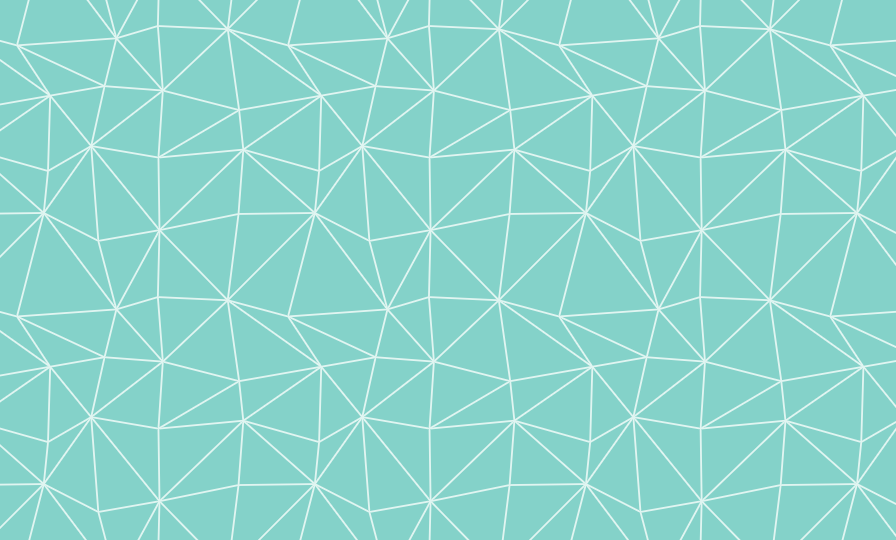
A Shadertoy shader for this pattern:

```glsl
// Repeating mesh of irregular triangles, thin pale lines on flat teal.

const vec3 TEAL = vec3(0.518, 0.822, 0.787);
const vec3 PALE = vec3(0.88, 0.96, 0.945);

const float TILE_SIZE = 0.502;     // repeat length, in canvas heights
const float CELLS = 4.0;           // mesh cells along one repeat
const float LINE_WIDTH = 0.0034;   // in canvas heights
const vec2 JITTER = vec2(0.56, 0.72);

vec2 hash22(vec2 p) {
    vec3 q = fract(p.xyx * vec3(0.1031, 0.1030, 0.0973));
    q += dot(q, q.yzx + 33.33);
    return fract((q.xx + q.yz) * q.zy);
}

// Random pair for a cell, repeating with the tile
vec2 cellRandom(vec2 cell, float seed) {
    return hash22(mod(cell, CELLS) + seed);
}

// Mesh vertex, displaced from the middle of its cell
vec2 vertex(vec2 cell) {
    return cell + 0.5 + JITTER * (cellRandom(cell, 17.0) - 0.5);
}

float segmentDistance(vec2 p, vec2 a, vec2 b) {
    vec2 pa = p - a, ba = b - a;
    return length(pa - ba * clamp(dot(pa, ba) / dot(ba, ba), 0.0, 1.0));
}

float side(vec2 a, vec2 b, vec2 p) {
    vec2 ab = b - a, ap = p - a;
    return ab.x * ap.y - ab.y * ap.x;
}

// True if line ab has p and q on opposite sides
bool separates(vec2 a, vec2 b, vec2 p, vec2 q) {
    return side(a, b, p) * side(a, b, q) < 0.0;
}

// Distance to the left, lower and diagonal edges of one quad
float quadDistance(vec2 p, vec2 cell) {
    vec2 a = vertex(cell);
    vec2 b = vertex(cell + vec2(1.0, 0.0));
    vec2 c = vertex(cell + vec2(1.0, 1.0));
    vec2 d = vertex(cell + vec2(0.0, 1.0));

    // Alternating diagonals form stars; a few are flipped at random
    bool rising = mod(cell.x + cell.y, 2.0) < 0.5;
    if (cellRandom(cell, 53.0).x < 0.2) rising = !rising;

    // Keep the diagonal inside the quad
    if (!separates(a, c, b, d)) rising = false;
    if (!separates(b, d, a, c)) rising = true;

    float diagonal = rising ? segmentDistance(p, a, c) : segmentDistance(p, b, d);
    return min(diagonal, min(segmentDistance(p, a, b), segmentDistance(p, a, d)));
}

float meshDistance(vec2 p) {
    vec2 cell = floor(p);
    float nearest = 10.0;
    for (int j = -1; j <= 0; j++)
        for (int i = -1; i <= 0; i++)
            nearest = min(nearest, quadDistance(p, cell + vec2(i, j)));
    return nearest;
}

void mainImage(out vec4 fragColor, in vec2 fragCoord) {
    float pixel = 1.0 / iResolution.y;
    float cellSize = TILE_SIZE / CELLS;
    vec2 uv = fragCoord * pixel;

    float dist = meshDistance(uv / cellSize) * cellSize;
    float line = clamp(0.5 + (0.5 * LINE_WIDTH - dist) / pixel, 0.0, 1.0);
    fragColor = vec4(mix(TEAL, PALE, line), 1.0);
}
```
